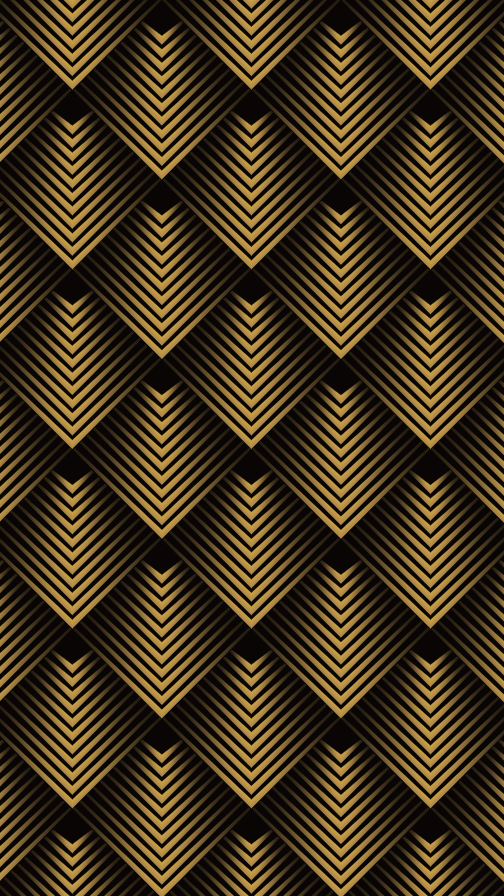
Write a Shadertoy shader that draws this pattern.

```glsl
// Art deco lattice of tiled diamonds, each filled with tapering gold chevrons on black.

const vec2  PERIOD      = vec2(0.3553, 0.3565); // diamond size, in canvas widths
const vec2  TIP         = vec2(0.4988, 0.8843); // lower tip of one diamond
const float PITCH       = 0.075;                // chevron spacing, in diamond sides
const float CHEVRONS    = 11.0;                 // chevrons per diamond
const float INSET       = 0.10;                 // gap below a stroke, in pitches
const float WIDTH_FOLD  = 0.66;                 // stroke width at the fold
const float WIDTH_END   = 0.26;                 // stroke width at the arm ends
const float FADE_START  = 0.12;                 // where along the arm the gold dims
const float END_LIGHT   = 0.20;                 // brightness left at the arm ends

const vec3 BLACK  = vec3(0.035, 0.020, 0.018);
const vec3 GOLD   = vec3(0.76, 0.60, 0.27);
const vec3 BRONZE = vec3(0.64, 0.51, 0.31);

// Sides of the unit diamond: x and y run 0..1 up from its two lower edges.
vec2 diamondCell(vec2 p) {
    vec2 q = (p - TIP) / PERIOD;
    return fract(vec2(q.y + q.x, q.y - q.x));
}

// Gold that dims along the arm, with a soft sheen across the stroke.
vec3 goldLeaf(float along, float across) {
    float sheen = smoothstep(0.0, 1.0, across);
    vec3 metal = mix(BRONZE, GOLD, sheen * (1.0 - 0.6 * along) + 0.3 * (1.0 - along));
    float light = mix(1.0, END_LIGHT, smoothstep(FADE_START, 1.0, along));
    return metal * light;
}

void mainImage(out vec4 fragColor, in vec2 fragCoord) {
    vec2 cell = diamondCell(fragCoord / iResolution.x);
    float nearEdge = min(cell.x, cell.y);
    float farEdge  = max(cell.x, cell.y);

    // Chevron number, place across its band and place along its arm
    float level = floor(nearEdge / PITCH);
    float band  = fract(nearEdge / PITCH);
    float along = clamp((farEdge - nearEdge) / (1.0 - level * PITCH), 0.0, 1.0);

    // Tapered stroke that keeps its lower side straight
    float width  = mix(WIDTH_FOLD, WIDTH_END, along);
    float across = (band - INSET) / width;
    float dist   = abs(band - INSET - 0.5 * width) - 0.5 * width;
    float pixel  = sqrt(2.0) / (PERIOD.x * iResolution.x * PITCH);
    float cover  = clamp(0.5 - dist / pixel, 0.0, 1.0);
    cover *= step(level, CHEVRONS - 0.5);

    vec3 color = mix(BLACK, goldLeaf(along, clamp(across, 0.0, 1.0)), cover);
    fragColor = vec4(color, 1.0);
}
```
